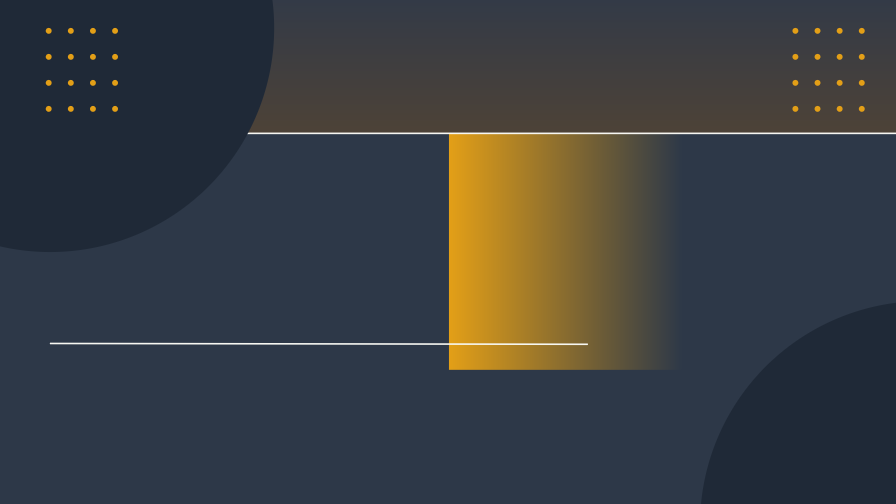
Write a Shadertoy shader that draws this background.

```glsl
// Flat slate backdrop with a warm header band, a fading amber panel,
// two dark corner discs, thin pale rules and two grids of amber dots.
// Shapes are distance functions, painted back to front with smooth edges.

const vec3 SLATE       = vec3(0.176, 0.220, 0.282);
const vec3 NAVY        = vec3(0.122, 0.161, 0.216);
const vec3 AMBER       = vec3(0.890, 0.624, 0.090);
const vec3 PALE        = vec3(0.970, 0.970, 0.950);
const vec3 BAND_TOP    = vec3(0.200, 0.228, 0.278);
const vec3 BAND_BOTTOM = vec3(0.302, 0.260, 0.216);

const float BAND_EDGE = 0.7354;

// Coverage of a shape from its signed distance; px is one pixel's size.
float cover(float dist, float px) {
    return clamp(0.5 - dist / px, 0.0, 1.0);
}

float discDist(vec2 p, vec2 center, float radius) {
    return length(p - center) - radius;
}

float boxDist(vec2 p, vec2 low, vec2 high) {
    vec2 d = max(low - p, p - high);
    return length(max(d, 0.0)) + min(max(d.x, d.y), 0.0);
}

float segmentDist(vec2 p, vec2 a, vec2 b, float halfWidth) {
    vec2 ap = p - a, ab = b - a;
    float t = clamp(dot(ap, ab) / dot(ab, ab), 0.0, 1.0);
    return length(ap - ab * t) - halfWidth;
}

// Square grid of count x count dots, starting at its lower left dot.
float dotGridDist(vec2 p, vec2 first, vec2 gap, float count, float radius) {
    vec2 cell = clamp(floor((p - first) / gap + 0.5), 0.0, count - 1.0);
    return discDist(p, first + cell * gap, radius);
}

void mainImage(out vec4 fragColor, in vec2 fragCoord) {
    // Canvas height is one unit; x runs to the aspect ratio.
    float px = 1.0 / iResolution.y;
    vec2 p = fragCoord * px;
    float right = iResolution.x * px;
    vec3 color = SLATE;

    // Header band, warming downwards
    float down = clamp((1.0 - p.y) / (1.0 - BAND_EDGE), 0.0, 1.0);
    color = mix(color, mix(BAND_TOP, BAND_BOTTOM, down), cover(BAND_EDGE - p.y, px));

    // Amber panel, fading to the right
    vec2 panelLow = vec2(0.8908, 0.2662), panelHigh = vec2(1.354, BAND_EDGE);
    float fade = 1.0 - clamp((p.x - panelLow.x) / (panelHigh.x - panelLow.x), 0.0, 1.0);
    color = mix(color, AMBER, fade * cover(boxDist(p, panelLow, panelHigh), px));

    // Pale rules
    float rule = min(
        segmentDist(p, vec2(0.0, BAND_EDGE), vec2(right, BAND_EDGE), 0.0016),
        segmentDist(p, vec2(0.1005, 0.3185), vec2(1.165, 0.3169), 0.0016));
    color = mix(color, PALE, cover(rule, px));

    // Corner discs
    float discs = min(
        discDist(p, vec2(0.0995, 0.9444), 0.4445),
        discDist(p, vec2(right + 0.0556, -0.0417), 0.4445));
    color = mix(color, NAVY, cover(discs, px));

    // Dot grids
    vec2 gap = vec2(0.0439, 0.0516);
    float dots = min(
        dotGridDist(p, vec2(0.0966, 0.784), gap, 4.0, 0.0058),
        dotGridDist(p, vec2(right - 0.1996, 0.784), gap, 4.0, 0.0058));
    color = mix(color, AMBER, cover(dots, px));

    fragColor = vec4(color, 1.0);
}
```
